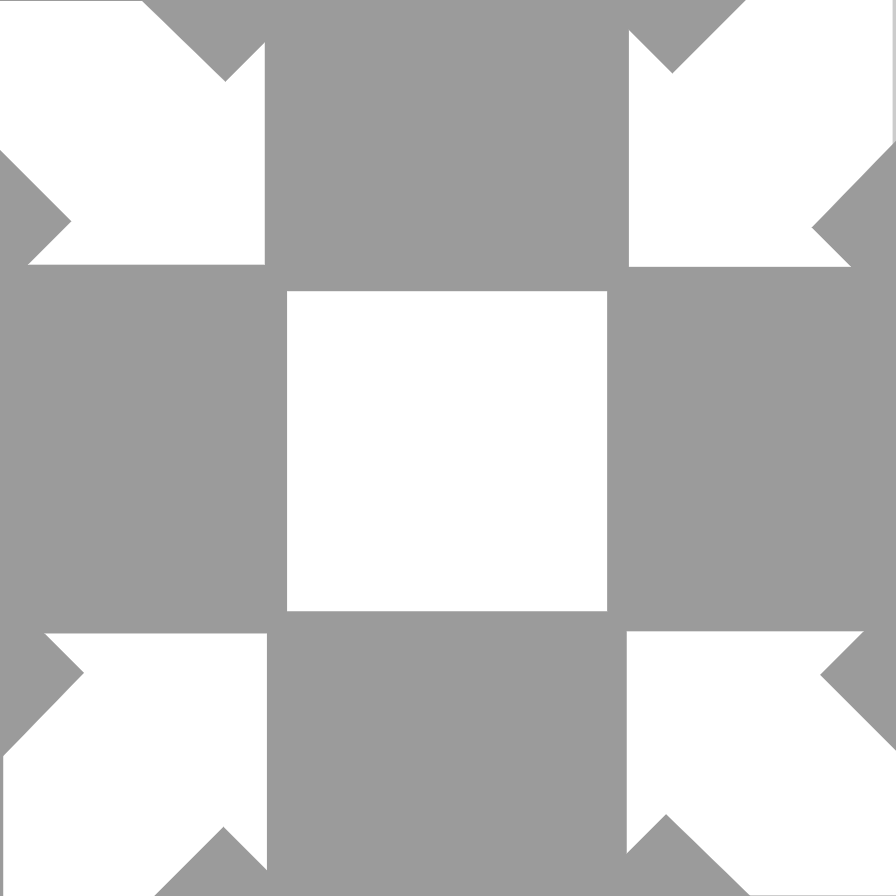
Reproduce this pattern procedurally as a Shadertoy shader.

```glsl
// Four white arrows point from the corners at a white square on grey.
// One arrow distance function is mirrored into each quadrant, with its
// long and short barbs swapped so that the figure has a quarter-turn symmetry.

#define CENTER vec2(0.4987, 0.4988)
#define TIP_OFFSET vec2(0.2020, 0.2046)
#define TIP_SKEW 0.0012
#define LONG_BARB 0.2643
#define SHORT_BARB 0.2480
#define LONG_SHAFT 0.1673
#define SHORT_SHAFT 0.1615
#define SHAFT_TAPER 0.97
#define ARROW_END 0.2943
#define SQUARE_CENTER vec2(0.4990, 0.4964)
#define SQUARE_HALF 0.1786

const vec3 GREY = vec3(0.608);
const vec3 LIGHT_GREY = vec3(0.80);
const vec3 WHITE = vec3(1.0);

// Signed distance to a square
float squareDistance(vec2 p, float halfSize) {
    vec2 d = abs(p) - halfSize;
    return max(d.x, d.y);
}

// Arrow with its tip at the origin, opening towards +x and +y
float arrowDistance(vec2 p) {
    float diagonal = p.x + p.y;
    float longSide = min(diagonal - LONG_BARB, p.x - p.y - LONG_SHAFT);
    float shortSide = min(diagonal - SHORT_BARB, p.y - SHAFT_TAPER * p.x - SHORT_SHAFT);
    float sides = max(longSide, shortSide) * inversesqrt(2.0);
    return max(sides, max(-p.x, -p.y));
}

// Edge coverage over one pixel
float coverage(float d, float pixel) {
    return clamp(0.5 - d / pixel, 0.0, 1.0);
}

void mainImage(out vec4 fragColor, in vec2 fragCoord) {
    vec2 uv = fragCoord / iResolution.xy;
    float pixel = 1.0 / min(iResolution.x, iResolution.y);

    // Fold the quadrants onto one arrow
    vec2 side = step(CENTER, uv) * 2.0 - 1.0;
    vec2 tip = TIP_OFFSET + TIP_SKEW * vec2(side.y, -side.x);
    vec2 local = (uv - CENTER) * side - tip;
    if (side.x * side.y > 0.0) local = local.yx;

    // Arrow, with a thin strip past its end
    vec3 stripColor = side.x > 0.0 ? LIGHT_GREY : GREY;
    vec3 arrowColor = mix(stripColor, WHITE, coverage(local.y - ARROW_END, pixel));
    vec3 color = mix(GREY, arrowColor, coverage(arrowDistance(local), pixel));

    // Central square
    float square = squareDistance(uv - SQUARE_CENTER, SQUARE_HALF);
    color = mix(color, WHITE, coverage(square, pixel));

    fragColor = vec4(color, 1.0);
}
```
